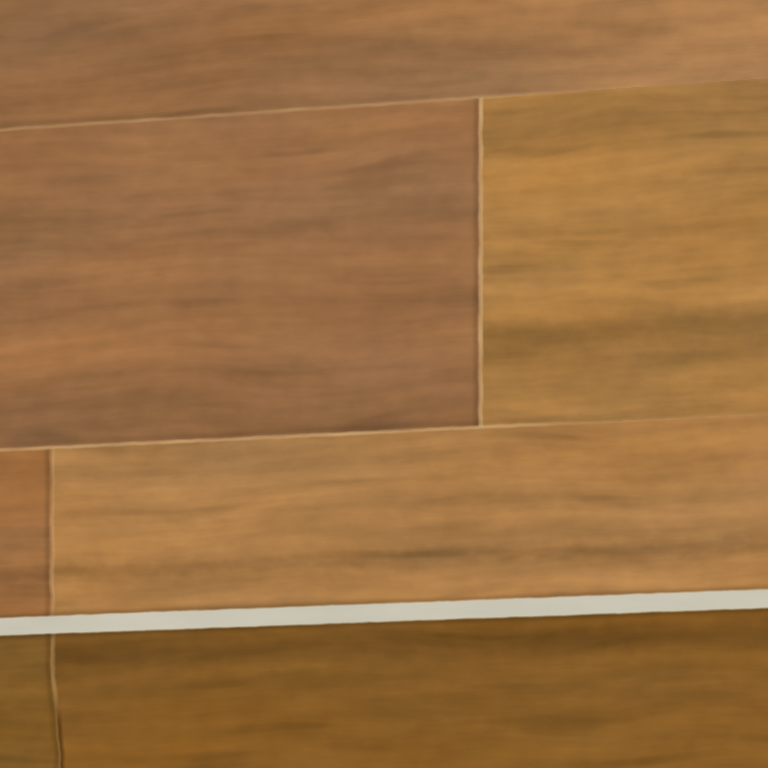
Give the GLSL for this texture, as a Shadertoy shader.

```glsl
const int SEAMS = 3;
const float SEAM_HEIGHT[3] = float[](0.184, 0.414, 0.831);
const float JOINT_X[4] = float[](0.069, 0.068, 0.626, 2.0);

const vec3 STRIP_COLOR = vec3(0.79, 0.77, 0.70);
const vec3 GROUT_COLOR = vec3(0.79, 0.64, 0.45);
const vec3 CRACK_COLOR = vec3(0.30, 0.17, 0.05);

vec2 gradient(vec2 cell) {
    float angle = 6.2832 * fract(sin(dot(cell, vec2(127.1, 311.7))) * 43758.5);
    return vec2(cos(angle), sin(angle));
}

float gradientNoise(vec2 p) {
    vec2 i = floor(p), f = fract(p);
    vec2 u = f * f * f * (f * (f * 6.0 - 15.0) + 10.0);
    vec2 e = vec2(0.0, 1.0);
    float low = mix(dot(gradient(i), f), dot(gradient(i + e.yx), f - e.yx), u.x);
    float high = mix(dot(gradient(i + e.xy), f - e.xy), dot(gradient(i + e.yy), f - e.yy), u.x);
    return mix(low, high, u.y);
}

float fbm(vec2 p) {
    float sum = 0.0, amplitude = 0.6;
    for (int i = 0; i < 4; i++) {
        sum += amplitude * gradientNoise(p);
        p = p * 2.03 + 17.3;
        amplitude *= 0.5;
    }
    return sum;
}

// Anti-aliased line around distance zero
float lineMask(float d, float halfWidth, float blur) {
    return 1.0 - smoothstep(halfWidth - blur, halfWidth + blur, abs(d));
}

float softBand(float d, float width) {
    return exp(-d * d / (width * width));
}

// Tilted rows fanning slightly apart to the right
float rowHeight(vec2 uv) {
    return (uv.y - 0.028 * uv.x) / (1.0 + 0.047 * uv.x);
}

vec3 plankColor(int row, float side, float x) {
    if (row == 0) return mix(vec3(0.49, 0.35, 0.16), vec3(0.525, 0.36, 0.155), side);
    if (row == 1) return mix(vec3(0.61, 0.42, 0.25), vec3(0.675, 0.49, 0.29), side);
    if (row == 2) return mix(vec3(0.595, 0.42, 0.27), vec3(0.66, 0.48, 0.265), side);
    return mix(vec3(0.58, 0.415, 0.27), vec3(0.655, 0.48, 0.31), smoothstep(0.2, 1.0, x));
}

// Long bands, short fibres and a fine mottle
vec3 applyGrain(vec3 base, vec2 p, float seed) {
    vec2 q = p + vec2(seed * 3.7, seed * 1.9);
    q.y += 0.018 * gradientNoise(q * vec2(4.0, 6.0));
    float bands = fbm(q * vec2(1.3, 11.0));
    float fibres = fbm(q * vec2(6.0, 48.0));
    float mottle = fbm(q * vec2(32.0, 40.0));
    float streaks = smoothstep(0.22, 0.55, gradientNoise(q * vec2(4.5, 42.0) + 9.0));
    float tone = 0.20 * bands + 0.14 * fibres + 0.07 * mottle - 0.09 * streaks;
    float warmth = 0.035 * fbm(q * vec2(2.0, 7.0) + 31.0);
    return base * (1.0 + tone) + vec3(warmth, 0.0, -warmth);
}

// Darker bands that belong to single planks
float plankShade(int row, float side, float y) {
    if (row == 0) return 0.17 * side * softBand(y - 0.142, 0.022);
    if (row == 1) return 0.11 * softBand(y - 0.252, 0.009);
    if (row == 2) return side * (0.14 * softBand(y - 0.525, 0.022) + 0.09 * softBand(y - 0.785, 0.03))
                       + (1.0 - side) * 0.05 * softBand(y - 0.47, 0.035);
    return 0.0;
}

void mainImage(out vec4 fragColor, in vec2 fragCoord) {
    vec2 uv = fragCoord / iResolution.xy;
    float blur = max(1.0 / iResolution.y, 0.0013);
    float y = rowHeight(uv);
    float wobble = 0.0016 * fbm(uv * 38.0);

    int row = 0;
    for (int i = 0; i < SEAMS; i++) row += int(step(SEAM_HEIGHT[i], y));

    // Planks
    float jointBend = row == 0 ? 0.011 * smoothstep(0.14, 0.0, y) : 0.0;
    float jointDistance = uv.x - JOINT_X[row] - jointBend + 1.5 * wobble;
    float side = smoothstep(-blur, blur, jointDistance);
    vec3 color = plankColor(row, side, uv.x);
    color = applyGrain(color, vec2(uv.x, y), float(row) + 5.0 * step(0.5, side));
    color *= 1.0 - plankShade(row, side, y + 6.0 * wobble);

    // Upright joints, with a crack at the lowest one
    float wear = 0.8 + 0.5 * gradientNoise(uv * 24.0);
    float jointStrength = row == 2 ? 0.85 : 0.42;
    color *= 1.0 - 0.12 * softBand(jointDistance + 0.006, 0.004);
    color = mix(color, GROUT_COLOR, jointStrength * wear * lineMask(jointDistance, 0.0028, 1.5 * blur));
    float crack = row == 0 ? smoothstep(0.095, 0.05, y) : 0.0;
    color = mix(color, CRACK_COLOR, 0.75 * crack * lineMask(jointDistance - 0.001, 0.0025, 2.0 * blur));

    // Thin level seams fade to the right
    for (int i = 1; i < SEAMS; i++) {
        float d = y - SEAM_HEIGHT[i] + wobble;
        float fade = mix(1.0, 0.22, smoothstep(0.6, 0.85, uv.x)) * (i == 1 ? 0.85 : 0.45);
        color *= 1.0 - 0.10 * fade * softBand(d - 0.006, 0.004);
        color = mix(color, GROUT_COLOR, fade * wear * lineMask(d, 0.0022, 1.5 * blur));
    }

    // Pale strip with a soft shadow on both edges
    float stripDistance = y - SEAM_HEIGHT[0] + 0.8 * wobble;
    color *= 1.0 - 0.16 * softBand(abs(stripDistance) - 0.013, 0.004);
    vec3 strip = STRIP_COLOR * (1.0 + 0.05 * fbm(uv * vec2(8.0, 30.0)));
    color = mix(color, strip, lineMask(stripDistance, 0.0118, 1.6 * blur));

    fragColor = vec4(clamp(color, 0.0, 1.0), 1.0);
}
```
